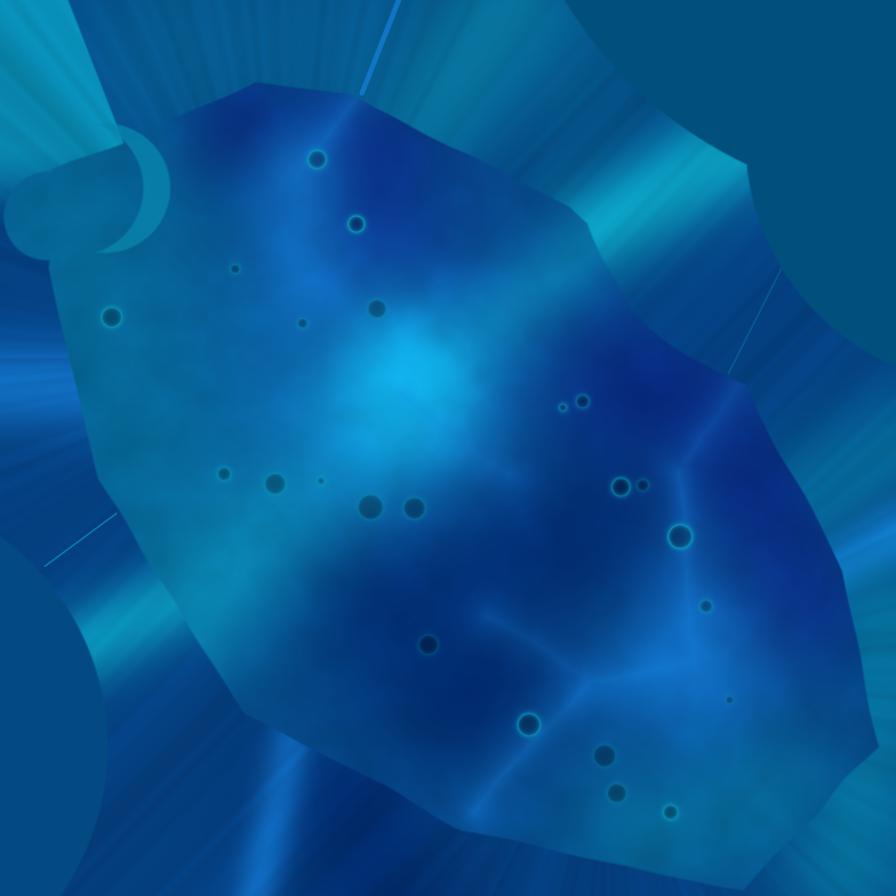
Write a Shadertoy shader that draws this background.

```glsl
// A deep blue translucent cell lying diagonally over a field of radiating rays.
// Half planes bound the cell; soft capsule glows, thin veins, value noise and
// scattered ring bubbles shade it.

#define BUBBLES 24
#define BUBBLE_SIZE 0.014
#define EDGE_WAVE 0.009
#define WARP 0.022
#define MOTTLE 0.2
#define RAY_CONTRAST 0.2

const vec3 DEEP = vec3(0, .15, .41);
const vec3 INDIGO = vec3(.03, .14, .48);
const vec3 BLUE = vec3(.02, .28, .53);
const vec3 PETROL = vec3(0, .31, .49);
const vec3 TEAL = vec3(.02, .42, .59);
const vec3 AQUA = vec3(.04, .62, .76);
const vec3 AZURE = vec3(.08, .5, .86);
const vec3 CYAN = vec3(.06, .74, .94);

float hash(vec2 p) { return fract(sin(dot(p, vec2(127.1, 311.7))) * 43758.5); }

float noise(vec2 p) {
    vec2 i = floor(p), f = fract(p), e = vec2(1, 0);
    f = f * f * (3.0 - 2.0 * f);
    return mix(mix(hash(i), hash(i + e), f.x),
               mix(hash(i + e.yx), hash(i + e.xx), f.x), f.y);
}

// Layered noise centred on zero
float fbm(vec2 p) {
    float sum = -.47, amp = .5;
    for (int i = 0; i < 4; i++) { sum += amp * noise(p); p = p * 2.03 + 7.1; amp *= .5; }
    return sum;
}

// Distance to the segment from s.xy to s.zw
float segment(vec2 p, vec4 s) {
    vec2 d = s.zw - s.xy;
    p -= s.xy;
    return length(p - d * clamp(dot(p, d) / (dot(d, d) + 1e-6), 0.0, 1.0));
}

// Blend in a soft capsule, a crisp line or a vein
void glow(inout vec3 c, vec2 p, vec3 tint, float k, vec4 s, float w) {
    float d = segment(p, s) / w;
    c = mix(c, tint, k * exp(-d * d));
}
void line(inout vec3 c, vec2 p, vec3 tint, vec4 s, float w, float px) {
    c = mix(c, tint, .7 * (1.0 - smoothstep(w, w + px, segment(p, s))));
}
void vein(inout float v, vec2 p, float k, vec4 s) { v = max(v, k * exp(-segment(p, s) / .022)); }

float disc(vec2 p, float x, float y, float r) { return length(p - vec2(x, y)) - r; }

// Cut along the line a-b, then move on to b
void cut(inout float d, vec2 p, inout vec2 a, vec2 b) {
    vec2 t = normalize(b - a);
    d = max(d, dot(p - a, vec2(-t.y, t.x)));
    a = b;
}

float cellShape(vec2 p) {
    vec2 a = vec2(.286, .909);
    float d = -disc(p, .908, .823, .26);
    cut(d, p, a, vec2(.391, .896));
    cut(d, p, a, vec2(.638, .772));
    cut(d, p, a, vec2(.833, .577));
    cut(d, p, a, vec2(.938, .362));
    cut(d, p, a, vec2(.98, .167));
    cut(d, p, a, vec2(.83, .005));
    cut(d, p, a, vec2(.514, .076));
    cut(d, p, a, vec2(.273, .203));
    cut(d, p, a, vec2(.111, .466));
    cut(d, p, a, vec2(.052, .7));
    cut(d, p, a, vec2(.06, .81));
    cut(d, p, a, vec2(.286, .909));
    return min(d, disc(p, .055, .757, .05));
}

vec3 outside(vec2 p, float px) {
    vec3 c = mix(BLUE, DEEP, .25);
    glow(c, p, TEAL, .6, vec4(.2, .95, .6, .95), .16);
    glow(c, p, AQUA, .45, vec4(.47, .85, .57, 1), .06);
    glow(c, p, AQUA, 1.0, vec4(.66, .74, .83, .84), .055);
    glow(c, p, TEAL, .8, vec4(.9, .44, 1, .5), .07);
    glow(c, p, AZURE, .9, vec4(.92, .35, 1, .4), .035);
    glow(c, p, TEAL, 1.0, vec4(.99, .3, .95, .04), .09);
    glow(c, p, DEEP, .8, vec4(.4, .1, .42, 0), .1);
    glow(c, p, AZURE, .6, vec4(.33, .19, .285, 0), .025);
    glow(c, p, AQUA, .85, vec4(.21, .34, .1, .28), .045);
    glow(c, p, AZURE, .75, vec4(.1, .57, 0, .57), .05);
    // Pale wedge
    float wedge = smoothstep(-px, px, p.x - .076 - .39 * (1.0 - p.y));
    c = mix(mix(AQUA, TEAL, .45), c, max(wedge, smoothstep(.84, .74, p.y)));
    // Rays leaving the long axis of the cell
    vec2 axis = vec2(.36, -.35), d = p - vec2(.32, .6);
    float t = clamp(dot(d, axis) / dot(axis, axis), 0.0, 1.0);
    d -= axis * t;
    vec2 ray = vec2(atan(d.y, d.x) * 9.0, t * 12.0);
    c *= 1.0 + RAY_CONTRAST * (.6 * noise(ray) + .4 * noise(ray * 5.0) - .5);
    line(c, p, AZURE, vec4(.404, .896, .445, 1), .002, px);
    line(c, p, TEAL, vec4(.813, .583, .872, .7), 0.0, px);
    line(c, p, AQUA, vec4(.05, .368, .13, .427), 0.0, px);
    // Flat corner lobes
    float lobe = min(disc(p, 1.036, 1.245, .474), disc(p, 1.107, .844, .275));
    c = mix(PETROL, c, smoothstep(-px, px, lobe));
    return mix(mix(PETROL, BLUE, .6), c, smoothstep(-px, px, disc(p, -.169, .167, .289)));
}

vec3 inside(vec2 p) {
    vec2 q = p + WARP * vec2(fbm(p * 7.0), fbm(p * 7.0 + 31.0));
    vec3 c = BLUE;
    // Broad pools
    glow(c, q, TEAL, .85, vec4(.07, .76, .2, .42), .17);
    glow(c, q, INDIGO, .7, vec4(.27, .86, .27, .86), .07);
    glow(c, q, INDIGO, .85, vec4(.41, .83, .43, .74), .09);
    glow(c, q, INDIGO, .95, vec4(.7, .56, .76, .55), .11);
    glow(c, q, DEEP, .9, vec4(.65, .4, .45, .34), .12);
    glow(c, q, DEEP, .9, vec4(.53, .23, .53, .23), .11);
    glow(c, q, INDIGO, .8, vec4(.84, .46, .89, .34), .09);
    glow(c, q, TEAL, .8, vec4(.72, .07, .86, .1), .09);
    // Light around the two hearts
    glow(c, q, AQUA, .55, vec4(.21, .31, .44, .55), .07);
    glow(c, q, AQUA, .5, vec4(.46, .57, .66, .73), .05);
    glow(c, q, AZURE, .5, vec4(.43, .58, .43, .58), .17);
    glow(c, q, CYAN, .85, vec4(.457, .565, .457, .565), .085);
    glow(c, q, AZURE, .55, vec4(.33, .8, .34, .69), .05);
    glow(c, q, AZURE, .6, vec4(.775, .265, .775, .265), .1);
    // Branching veins
    float v = 0.0;
    vein(v, q, 1.0, vec4(.33, .8, .4, .89));
    vein(v, q, 1.0, vec4(.775, .265, .755, .47));
    vein(v, q, 1.0, vec4(.775, .265, .66, .24));
    vein(v, q, 1.0, vec4(.66, .24, .53, .09));
    vein(v, q, .7, vec4(.755, .47, .82, .57));
    vein(v, q, .6, vec4(.66, .24, .55, .31));
    vein(v, q, .6, vec4(.45, .56, .57, .47));
    c = mix(c, AZURE, .5 * v);
    return c * (1.0 + MOTTLE * fbm(p * 22.0));
}

void addBubbles(inout vec3 c, vec2 p, float px) {
    for (int i = 0; i < BUBBLES; i++) {
        float k = float(i), along = (k + hash(vec2(k, 1))) / float(BUBBLES) - .5;
        vec2 centre = vec2(.49, .45) + along * vec2(.68, -.62) + (hash(vec2(k, 2)) - .5) * .27;
        float d = length(p - centre) - BUBBLE_SIZE * mix(.2, 1.0, hash(vec2(k, 3)));
        c *= 1.0 - .28 * smoothstep(px, -px, d);
        c = mix(c, AQUA, exp(-abs(d) / .002) * mix(.25, .9, hash(vec2(k, 4))));
    }
}

void mainImage(out vec4 fragColor, in vec2 fragCoord) {
    vec2 p = fragCoord / iResolution.xy;
    float px = 1.5 / iResolution.y;
    vec3 c = inside(p);
    addBubbles(c, p, px);
    float d = cellShape(p) + EDGE_WAVE * (noise(p * 14.0) - .5);
    c = mix(c, outside(p, px), smoothstep(-px, px, d));
    // Pale crescent
    float crescent = max(disc(p, .118, .79, .072), -disc(p, .085, .79, .075));
    c = mix(c, mix(TEAL, AQUA, .5), .8 * (1.0 - smoothstep(-px, px, crescent)));
    fragColor = vec4(c, 1);
}
```
